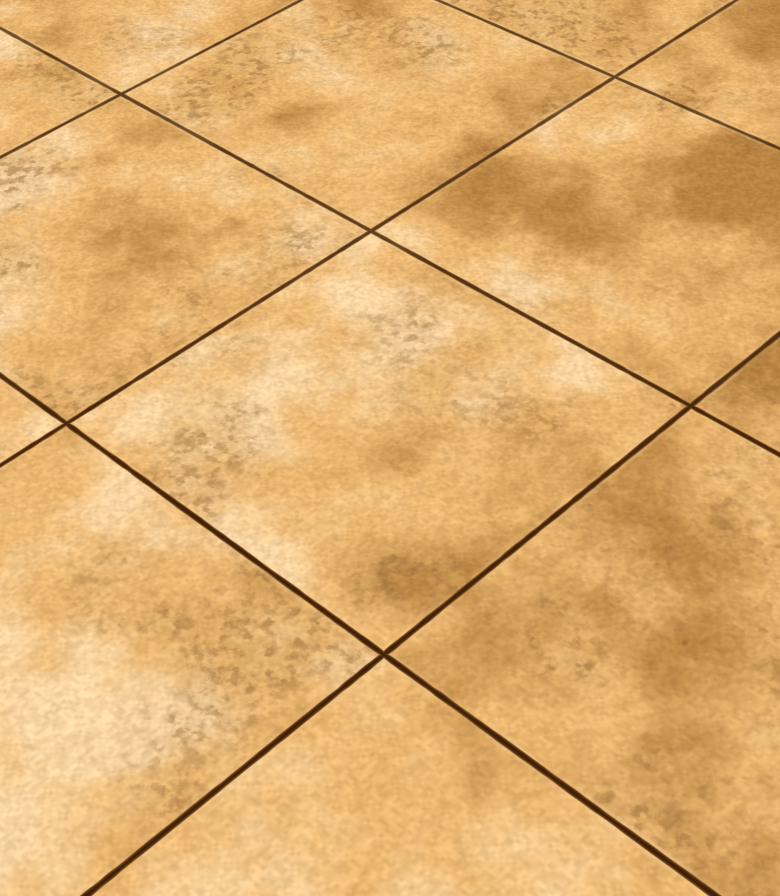
A Shadertoy shader for this texture:

```glsl
float hash(vec2 p) {
    vec3 q = fract(p.xyx * 0.1031);
    q += dot(q, q.yzx + 33.33);
    return fract((q.x + q.y) * q.z);
}

float noise(vec2 p) {
    vec2 i = floor(p), f = fract(p);
    f = f * f * (3.0 - 2.0 * f);
    return mix(mix(hash(i), hash(i + vec2(1, 0)), f.x),
               mix(hash(i + vec2(0, 1)), hash(i + vec2(1, 1)), f.x), f.y);
}

float fbm(vec2 p) {
    float sum = 0.0, amp = 0.5;
    for (int i = 0; i < 5; i++) {
        sum += amp * noise(p);
        p = mat2(1.6, 1.2, -1.2, 1.6) * p + 7.3;
        amp *= 0.5;
    }
    return sum / 0.97;
}

// Maps the canvas to the floor plane, one unit per tile
vec2 floorPlane(vec2 p) {
    mat3 view = mat3(0.4539, 0.3564, 0.1446,
                     -0.3423, 0.3419, 0.1595,
                     0.4284, 0.2695, 1.0);
    vec3 q = inverse(view) * vec3(p, 1.0);
    return q.xy / q.z;
}

vec3 stone(vec2 uv, vec2 p) {
    // Each tile takes its own patch of the mottling
    vec2 tile = floor(uv) + 20.0;
    vec2 s = uv + 20.0 + 30.0 * vec2(hash(tile), hash(tile + 51.7));

    float cloud = fbm(s * 2.4);
    float blotch = fbm(s * 8.0 + 11.0);
    float tone = 0.56 + 1.05 * (cloud - 0.5) + 0.5 * (blotch - 0.5)
               + 0.08 * (hash(tile + 8.0) - 0.5) - 0.24 * (p.x - 0.43);

    // Lighter tile centers on the left, darker toward the back right
    tone -= 0.06 * smoothstep(0.3, 0.9, p.x) * smoothstep(0.2, 0.6, p.y);

    vec3 ochre = vec3(0.73, 0.52, 0.26);
    vec3 honey = vec3(0.925, 0.72, 0.445);
    vec3 cream = vec3(0.98, 0.84, 0.64);
    vec3 col = mix(ochre, honey, smoothstep(0.12, 0.58, tone));
    col = mix(col, cream, smoothstep(0.52, 0.9, tone));

    // Brown specks gathered in the stained areas
    float stain = smoothstep(0.46, 0.72, fbm(s * 3.5 + 43.0));
    float specks = smoothstep(0.45, 0.75, fbm(s * 52.0));
    col = mix(col, vec3(0.58, 0.41, 0.22), stain * (0.1 + 0.4 * specks));

    // Sandy grain over every shade
    float grain = 0.6 * noise(s * 125.0) + 0.4 * noise(s * 62.0 + 5.0) - 0.5;
    return col * (1.0 + grain * vec3(0.16, 0.19, 0.25));
}

void mainImage(out vec4 fragColor, in vec2 fragCoord) {
    vec2 p = fragCoord / iResolution.y;
    vec2 uv = floorPlane(p);
    vec2 aa = fwidth(uv);
    vec3 col = stone(uv, p);

    // Distance to the joints, with slightly uneven tile edges
    vec2 d = abs(fract(uv + 0.5) - 0.5);
    d += 0.002 * (noise(uv * 40.0 + 900.0) - 0.5);

    // Pale worn rim beside the joints
    vec2 rim = smoothstep(vec2(0.02), vec2(0.009), d);
    float wear = noise(uv * 9.0 + 300.0);
    col = mix(col, vec3(0.97, 0.82, 0.60), 0.5 * wear * max(rim.x, rim.y));

    // Grout: dark in front, dustier toward the back
    vec2 gap = 1.0 - smoothstep(0.007 - 0.7 * aa, 0.007 + 0.7 * aa, d);
    vec2 core = 1.0 - smoothstep(vec2(0.001), vec2(0.008), d);
    float dust = smoothstep(0.35, 0.95, p.y) * (0.4 + 0.6 * wear);
    vec3 grout = mix(vec3(0.48, 0.31, 0.13), vec3(0.25, 0.13, 0.03), max(core.x, core.y));
    grout = mix(grout, vec3(0.52, 0.40, 0.25), 0.7 * dust);
    col = mix(col, grout, max(gap.x, gap.y));

    fragColor = vec4(col, 1.0);
}
```
